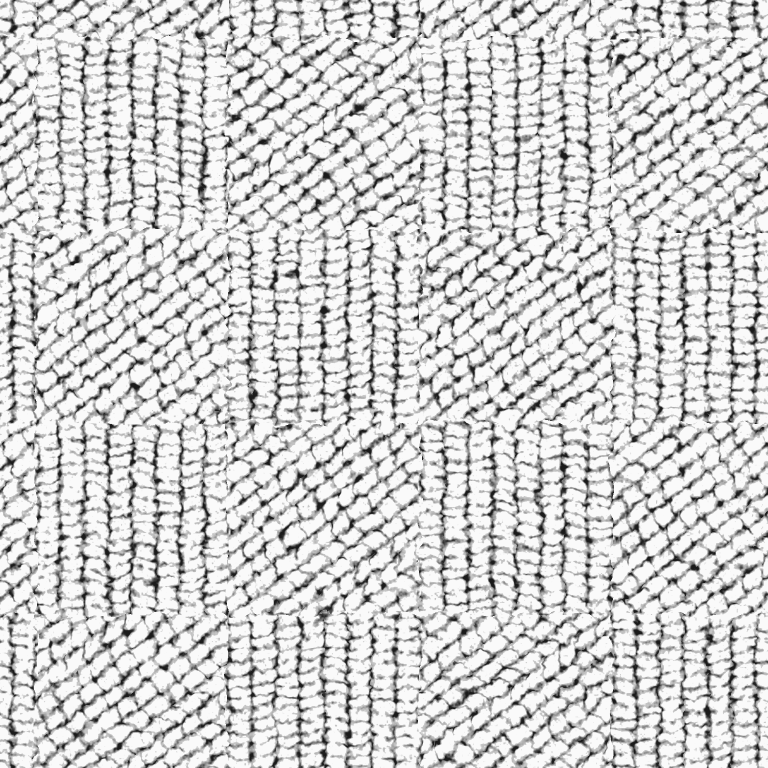
Write a WebGL 1 fragment shader that draws this texture.

```glsl
precision highp float;
// Knitted basket-weave checker: upright ribbed squares alternating with slanted ones, in worn grey ink.
uniform vec2 u_resolution;

float hash(vec2 p) {
  vec3 q = fract(p.xyx * vec3(0.1031, 0.103, 0.0973));
  q += dot(q, q.yzx + 33.33);
  return fract((q.x + q.y) * q.z);
}

float noise(vec2 p) {
  vec2 i = floor(p), f = fract(p);
  f = f * f * (3.0 - 2.0 * f);
  return mix(mix(hash(i), hash(i + vec2(1.0, 0.0)), f.x),
             mix(hash(i + vec2(0.0, 1.0)), hash(i + 1.0), f.x), f.y);
}

vec2 noise2(vec2 p) {
  return vec2(noise(p), noise(p + 47.3)) - 0.5;
}

// Soft stroke profile: 1 on the line, fading over the given width
float stroke(float d, float width) {
  return exp(-d * d / (width * width));
}

// Grey level at p, measured in rib spacings: a square is 8 ribs wide
float knit(vec2 p) {
  // Ragged square borders
  vec2 ragged = p + 0.35 * noise2(p * 2.3 + 90.0);
  vec2 tile = floor(ragged / 8.0);
  vec2 local = ragged - tile * 8.0;
  vec2 inset = min(local, 8.0 - local);
  float border = 1.0 - smoothstep(0.0, 0.8, min(inset.x, inset.y));
  float slanted = mod(tile.x + tile.y, 2.0);

  // Uneven yarn: slight sway, stitch-sized bumps and fine jags
  vec2 w = p + (0.16 + 0.15 * border) * noise2(p * 1.2)
             + 0.17 * noise2(p * 2.7 + 31.0)
             + 0.13 * noise2(p * 6.3 + 20.0);

  // x runs across the ribs, y runs along them
  vec2 s = slanted > 0.5 ? vec2((w.y - 0.76 * w.x) / 0.9, (w.x + 0.76 * w.y) / 1.256) : w;
  float spacing = mix(1.0, 0.717, slanted);
  float stitch = mix(0.5, 0.93, slanted);

  // Bowed, broken rungs between the stitches of each rib
  float column = floor(s.x);
  float side = fract(s.x) - 0.5;
  float bow = hash(vec2(column, tile.y + 5.0)) - 0.5;
  float t = s.y / stitch + hash(vec2(column, tile.x + 3.0)) + bow * (side + 2.0 * side * side)
          + 0.35 * noise(vec2(column * 9.7, s.y * 1.6));
  float rung = abs(fract(t) - 0.5) * stitch;
  float rungInk = stroke(rung, 0.082) * mix(0.0, 0.76, noise(p * 4.6 + 13.0));

  // Dark continuous grooves between ribs, beaded where rungs meet them
  float groove = abs(fract(s.x + 0.5) - 0.5) * spacing;
  float bead = stroke(rung, 0.12);
  float ribInk = stroke(groove, mix(0.094, 0.102, slanted) + 0.03 * bead)
               * mix(0.3, 1.0, noise(p * 4.1 + 61.0)) * (0.88 + 0.3 * bead);
  ribInk *= 1.0 - 0.2 * border;

  // Grainy wear, then a clipped white with grey-to-black strokes
  float grain = noise(p * 8.0) + noise(p * 14.0 + 7.0) - 1.0;
  float ink = ribInk + rungInk * (1.0 - 0.35 * min(ribInk, 1.0)) + 0.27 * grain;
  return 0.98 - 0.2 * smoothstep(0.13, 0.23, ink) - 0.68 * smoothstep(0.2, 1.03, ink);
}

void main() {
  // Average four samples per pixel for smooth edges
  float shade = 0.0;
  for (int i = 0; i < 4; i++) {
    vec2 jitter = vec2(mod(float(i), 2.0), floor(float(i) / 2.0)) * 0.5 - 0.25;
    vec2 uv = (gl_FragCoord.xy + jitter) / u_resolution;
    shade += 0.25 * knit(uv * 32.0 - vec2(1.5, 6.4));
  }
  gl_FragColor = vec4(vec3(shade), 1.0);
}
```
